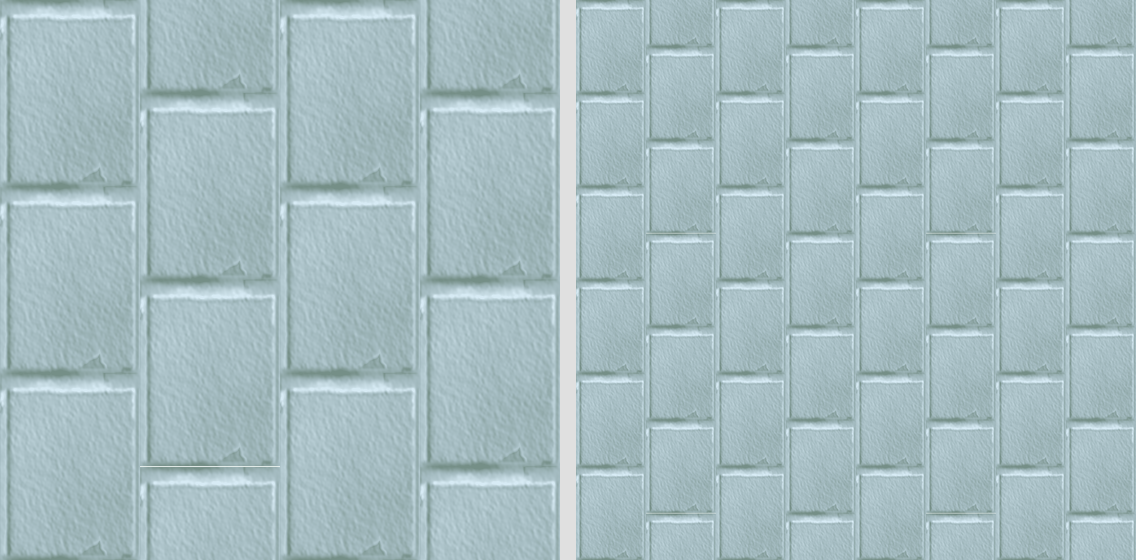
Left: one tile. Right: repeated 2 by 2.
Write a WebGL 1 fragment shader that draws this texture.

```glsl
precision highp float;
uniform vec2 u_resolution;

#define COLUMNS 4.0
#define ROWS 3.0
#define ASPECT 0.75
#define GRAIN 0.78
#define WOBBLE 0.015
#define BASE vec3(0.642, 0.733, 0.755)
#define SHADOW vec3(0.475, 0.575, 0.55)
#define LIGHT vec3(0.81, 0.89, 0.925)

float hash(vec2 i) {
  return fract(sin(dot(i, vec2(12.99, 78.23))) * 4375.85);
}

// Lattice value that repeats with the half-drop brick layout.
float node(vec2 i, vec2 n, float lean) {
  float j = floor(i.y / n.y);
  return hash(vec2(mod(i.x - j * (n.x + lean), 2.0 * n.x), i.y - j * n.y));
}

// Value noise: n.x nodes per column, n.y per half brick, sheared by lean.
float noise(vec2 p, vec2 n, float lean) {
  vec2 g = vec2(p.x * n.x + p.y * 2.0 * lean, p.y * 2.0 * n.y);
  vec2 i = floor(g);
  vec2 f = g - i;
  f = f * f * (3.0 - 2.0 * f);
  vec2 e = vec2(1.0, 0.0);
  return mix(mix(node(i, n, lean), node(i + e.xy, n, lean), f.x),
             mix(node(i + e.yx, n, lean), node(i + e.xx, n, lean), f.x), f.y);
}

float plaster(vec2 p) {
  return 0.5 * noise(p, vec2(42.0, 16.0), -8.0)
       + 0.2 * noise(p, vec2(25.0, 12.0), -4.0)
       + 0.3 * noise(p, vec2(66.0, 31.0), -10.0);
}

float span(float x, float a, float b, float soft) {
  return smoothstep(a - soft, a + soft, x) * (1.0 - smoothstep(b - soft, b + soft, x));
}

float ridge(float x, float width) {
  return exp(-x * x / (width * width));
}

void main() {
  vec2 uv = gl_FragCoord.xy / u_resolution;
  vec2 p = vec2(uv.x * COLUMNS, (1.0 - uv.y) * ROWS);
  float column = floor(p.x);
  // Brick coordinates: x to the right, y downward, height 1.
  vec2 b = vec2(fract(p.x) * ASPECT, fract(p.y + 0.5 * mod(column, 2.0)));

  float rough = noise(p, vec2(14.0, 9.0), 0.0) - 0.5;
  float fine = noise(p, vec2(36.0, 24.0), 0.0) - 0.5;
  float patches = noise(p, vec2(7.0, 10.0), 0.0);
  float clouds = noise(p, vec2(4.0, 3.0), 0.0) - 0.5;
  float wob = WOBBLE * (0.7 * rough + 0.6 * fine);

  // Plaster relief lit from the upper right.
  float relief = plaster(p) - plaster(p + vec2(0.015, -0.006));
  float face = span(b.x, 0.05, 0.717, 0.008) * span(b.y, 0.088, 0.975, 0.008);
  float tone = relief * mix(0.35, GRAIN, face);
  tone += face * (0.37 - 0.36 * b.y - 0.38 * b.x + 0.18 * clouds);

  // Dark joint under each brick, fading toward the right.
  float joint = min(b.y, 1.0 - b.y) + wob;
  float reach = span(b.x, 0.02, 0.72, 0.03) * mix(1.0, 0.55, smoothstep(0.35, 0.5, b.x));
  float chipZone = span(b.x, 0.43, 0.56, 0.03);
  tone -= ridge(joint, 0.025) * reach * (0.65 + 0.7 * patches) * (1.0 - 0.3 * chipZone);
  tone -= 0.75 * span(b.x, 0.655, 0.705, 0.012) * ridge(b.y - 0.983 + wob, 0.013);
  tone -= 0.35 * span(b.x, 0.56, 0.73, 0.02) * ridge(min(b.y, 1.0 - b.y) + 0.5 * wob, 0.006);

  // Smeared mortar and bright ledge along the top.
  float across = span(b.x, 0.05, 0.718, 0.012);
  float smear = span(b.y + 1.6 * wob, 0.045, 0.092, 0.02) * across;
  tone += smear * (0.15 + 0.95 * patches * span(b.x, 0.13, 0.62, 0.08));
  tone += across * (0.65 + 0.9 * fine) * ridge(b.y - 0.088 + wob, 0.013);
  tone -= 0.25 * across * ridge(b.y - 0.112 + wob, 0.010);
  tone -= 0.55 * ridge(b.x - 0.566 + 2.0 * wob, 0.007) * span(b.y, 0.0, 0.05, 0.02);

  // Left strip: pale mortar, soft dark groove and a bright flake.
  float side = span(b.y, 0.085, 0.975, 0.015);
  tone += 0.32 * span(b.x, 0.004, 0.036, 0.006) * side * (1.0 + rough);
  tone += 0.25 * side * ridge(b.x - 0.029 + wob, 0.006);
  tone -= (0.65 + 0.7 * rough) * side * ridge(b.x - 0.048 + 0.4 * wob, 0.010);
  tone -= 0.25 * side * ridge(b.x - 0.055, 0.020);
  float flake = span(b.y, 0.10, 0.175, 0.018);
  tone += 0.95 * flake * ridge(b.x - 0.012 - 0.12 * (0.14 - b.y) + wob, 0.012);
  tone -= 0.7 * span(b.y, 0.15, 0.22, 0.02) * ridge(b.x - 0.006 - wob, 0.006);
  tone -= 0.4 * span(b.y, 0.01, 0.1, 0.02) * ridge(b.x - 0.004, 0.007);

  // Right edge: bright rim, strongest near the top, then a grey margin.
  float rim = mix(0.95, 0.5, smoothstep(0.1, 0.35, b.y)) + 0.7 * rough + 0.4 * fine;
  tone += rim * side * ridge(b.x - 0.718 + 0.5 * wob, 0.010);
  tone -= 0.4 * side * ridge(b.x - 0.735, 0.009);
  tone += 0.3 * side * ridge(b.x - 0.747, 0.004);

  // Triangular chip on the lower edge, rounded at the tip.
  vec2 c = b - vec2(0.531, 0.910) - vec2(1.6, 1.2) * wob;
  float chip = max((-0.63 * c.x - c.y) / 1.18, (2.4 * c.x - c.y) / 2.6);
  float low = 1.0 - smoothstep(0.965, 0.985, b.y);
  float steep = smoothstep(-0.05, 0.01, c.x);
  tone -= 0.35 * low * (1.0 - smoothstep(-0.006, 0.006, chip));
  tone -= low * mix(0.1, 0.45, steep) * ridge(chip, 0.008);
  tone += low * mix(0.12, 0.45, steep) * ridge(chip - 0.014, 0.008);

  // Ramp from shadow through base to light.
  tone = clamp(tone, -1.1, 1.2);
  vec3 color = BASE + max(tone, 0.0) * (LIGHT - BASE) - min(tone, 0.0) * (SHADOW - BASE);

  // One open hairline joint in the second column.
  float open = span(p.y, 2.497, 2.503, 0.002) * span(p.x, 1.0, 2.0, 0.004);
  color = mix(color, vec3(0.92, 0.95, 0.94), 0.9 * open);
  gl_FragColor = vec4(color, 1.0);
}
```
